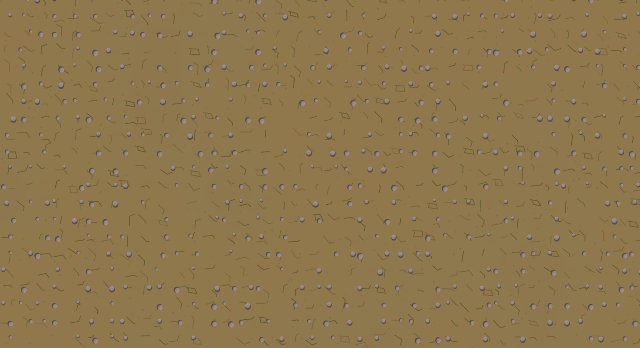
A Shadertoy shader for this texture:

```glsl
// Ochre ground strewn with small lavender pebbles, fine cracks and rusty stains.
// Each cell of a square grid hashes its own pebble, crack, stain and speck;
// neighbouring cells are searched so that features may cross cell borders.

const float ROWS = 20.5;
const vec3 GROUND = vec3(0.56, 0.47, 0.30);
const vec3 CRACK  = vec3(0.33, 0.32, 0.18);
const vec3 RUST   = vec3(0.64, 0.42, 0.20);
const vec3 SPECK  = vec3(0.45, 0.36, 0.24);
const vec3 LIT    = vec3(0.63, 0.57, 0.59);
const vec3 SHADE  = vec3(0.34, 0.31, 0.28);

// Two random values from a cell and a seed
vec2 hash2(vec2 cell, float seed) {
    vec3 p = fract(vec3(cell.xyx + seed * 17.3) * vec3(0.1031, 0.1030, 0.0973));
    p += dot(p, p.yzx + 33.33);
    return fract((p.xx + p.yz) * p.zy);
}

float valueNoise(vec2 p) {
    vec2 i = floor(p), f = fract(p);
    f = f * f * (3.0 - 2.0 * f);
    float low  = mix(hash2(i, 9.0).x, hash2(i + vec2(1, 0), 9.0).x, f.x);
    float high = mix(hash2(i + vec2(0, 1), 9.0).x, hash2(i + vec2(1, 1), 9.0).x, f.x);
    return mix(low, high, f.y);
}

float segment(vec2 p, vec2 a, vec2 b) {
    vec2 ab = b - a;
    return length(p - a - ab * clamp(dot(p - a, ab) / dot(ab, ab), 0.0, 1.0));
}

// Coverage of a shape at signed distance d
float cover(float d, float px) {
    return smoothstep(0.5 * px, -0.5 * px, d);
}

// Distance to a bent crack: level, upright, slanting or a skewed loop
float crackDistance(vec2 p, vec2 cell) {
    vec2 kind = hash2(cell, 1.0), bend = hash2(cell, 2.0) - 0.5;
    if (kind.x > 0.80) return 9.0;
    vec2 along = kind.x < 0.27 ? vec2(1.0, 0.12)
               : kind.x < 0.45 ? vec2(0.12, 1.0) : vec2(0.75, -0.70);
    along *= mix(0.16, 0.36, kind.y);
    vec2 side = vec2(-along.y, along.x);
    vec2 start = -along + side * bend.x * 0.5;
    vec2 knee = along * 0.55;
    float d = segment(p, start, knee);
    d = min(d, segment(p, knee, along + side * bend.y * 2.0));
    if (kind.x > 0.74) {
        vec2 a = vec2(-0.30, 0.18), b = vec2(0.20, 0.12) + bend * 0.15;
        d = min(segment(p, a, b), segment(p, -a, -b));
        d = min(d, min(segment(p, b, -a), segment(p, a * 0.6, -b)));
    }
    return d;
}

// Pebble colour and coverage; large ones sit lower and face lower right
vec4 pebble(vec2 p, vec2 cell, float px) {
    vec2 pick = hash2(cell, 3.0), place = hash2(cell, 4.0);
    if (pick.x > 0.62) return vec4(0.0);
    float radius = mix(0.10, 0.19, pick.y);
    vec2 centre = vec2(floor(place.x * 4.0) * 0.2 - 0.3, mix(0.17, -0.08, pick.y));
    vec2 q = p - centre - vec2(0.0, place.y - 0.5) * 0.08;
    vec2 light = place.y < 0.6 ? vec2(0.80, -0.60) : vec2(-0.25, 0.97);
    q.x *= 1.08;
    float face = cover(length(q - light * radius * 0.42) - radius * 0.88, px * 1.3);
    float glow = 0.90 + 0.10 * dot(q, light) / radius;
    return vec4(mix(SHADE, LIT * glow, face), cover(length(q) - radius, px));
}

void mainImage(out vec4 fragColor, in vec2 fragCoord) {
    float px = ROWS / iResolution.y;
    vec2 p = fragCoord * px;
    vec2 home = floor(p);
    float crack = 0.0, rust = 0.0, speck = 0.0;
    vec4 stone = vec4(0.0);

    for (int y = -1; y <= 1; y++)
    for (int x = -1; x <= 1; x++) {
        vec2 cell = home + vec2(x, y);
        vec2 q = p - cell - 0.5;

        // Crack, with a rusty edge on some
        vec2 shift = (hash2(cell, 5.0) - 0.5) * 0.5;
        float d = crackDistance(q - shift, cell);
        float strength = mix(0.35, 0.85, hash2(cell, 6.0).x);
        crack = max(crack, strength * cover(d - 0.022, px));
        float edge = crackDistance(q - shift - vec2(0.05, 0.06), cell);
        rust = max(rust, 0.40 * step(0.6, hash2(cell, 6.0).y) * cover(edge - 0.03, px));

        // Soft stain and small speck
        vec2 spot = hash2(cell, 7.0) - 0.5;
        float smear = length((q - spot * 0.8) * vec2(1.0, 2.2));
        rust = max(rust, 0.22 * step(0.2, spot.x) * smoothstep(0.30, 0.05, smear));
        vec2 dotPlace = hash2(cell, 8.0) - 0.5;
        float dotSize = 0.05 + 0.04 * spot.y;
        speck = max(speck, 0.45 * step(spot.y, 0.0) * cover(length(q - dotPlace) - dotSize, px));

        vec4 next = pebble(q, cell, px);
        stone = mix(stone, vec4(next.rgb, 1.0), next.a);
    }

    // Layers from the ground up; stone.rgb is already weighted by its coverage
    vec3 color = GROUND + 0.012 * (valueNoise(p * 0.22) - 0.5) * vec3(1.0, 0.4, -0.6);
    color = mix(color, RUST, rust);
    color = mix(color, SPECK, speck);
    color = mix(color, CRACK, crack);
    color = color * (1.0 - stone.a) + stone.rgb;
    fragColor = vec4(color, 1.0);
}
```
